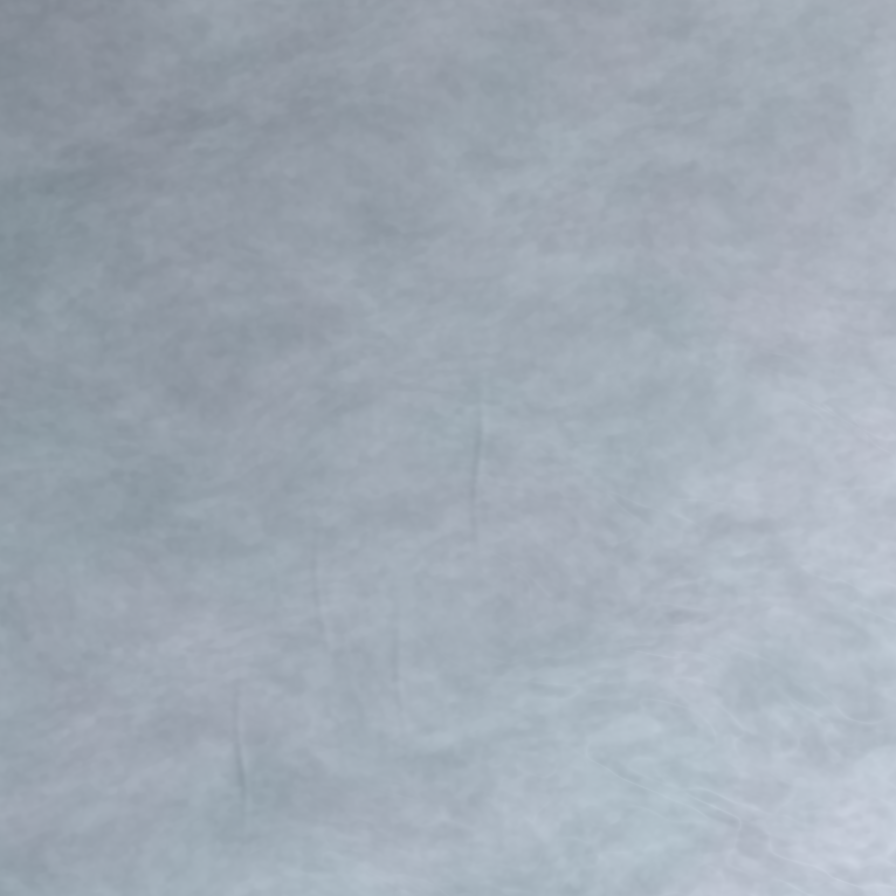
This texture is drawn by a three.js fragment shader. Its source:

```glsl
#define SHADOW_TONE vec3(0.520, 0.556, 0.594)
#define ACROSS_GAIN vec3(0.142, 0.135, 0.138)
#define DOWN_GAIN vec3(0.078, 0.090, 0.094)
#define MOTTLE_SCALE 5.0
#define MOTTLE_STRENGTH 0.036
#define GRAIN_SCALE 130.0
#define GRAIN_STRENGTH 0.016
#define TINT_STRENGTH 0.020
#define SHEEN_STRENGTH 0.085
#define CREASE_STRENGTH 0.050
#define CREASE_WIDTH 0.0055
#define CREASE_COUNT 4

varying vec2 vUv;

float hash(vec2 p) {
  vec3 q = fract(vec3(p.xyx) * 0.1031);
  q += dot(q, q.yzx + 33.33);
  return fract((q.x + q.y) * q.z);
}

// Cellular noise with soft borders, centred on zero
float softCells(vec2 p) {
  vec2 cell = floor(p);
  vec2 local = fract(p);
  float total = 0.0;
  float weights = 0.0;
  for (int y = -1; y <= 1; y++) {
    for (int x = -1; x <= 1; x++) {
      vec2 offset = vec2(float(x), float(y));
      vec2 id = cell + offset + 50.0;
      vec2 seed = vec2(hash(id + 7.3), hash(id + 91.7));
      vec2 d = offset + 0.15 + 0.7 * seed - local;
      float w = exp(-6.0 * dot(d, d));
      total += w * hash(id);
      weights += w;
    }
  }
  return total / weights - 0.5;
}

vec2 rotate(vec2 p, float angle) {
  float c = cos(angle);
  float s = sin(angle);
  return vec2(c * p.x + s * p.y, c * p.y - s * p.x);
}

// Layered sines that bend the mottling
vec2 sway(vec2 p) {
  return 0.014 * vec2(sin(p.y * 17.0 + 2.0 * sin(p.x * 9.0)),
                      sin(p.x * 13.0 + 2.0 * sin(p.y * 11.0)));
}

// Cloudy patches, wider than tall
float mottle(vec2 p) {
  float sum = 0.0;
  float gain = 1.0;
  vec2 q = rotate(p, 0.12) * vec2(1.0, 1.7) * MOTTLE_SCALE;
  for (int i = 0; i < 4; i++) {
    sum += gain * softCells(q);
    q = rotate(q, 0.15) * 2.3 + 13.7;
    gain *= 0.88;
  }
  return sum;
}

// Fine crinkled glints
float crinkle(vec2 p) {
  vec2 q = rotate(p, -0.3) * vec2(22.0, 48.0);
  float ridge = 1.0 - 3.0 * abs(softCells(q + 1.5 * softCells(q * 0.4)));
  return ridge - 0.5 + 0.8 * softCells(q * 2.1 + 31.0);
}

// Faint upright folds: a dark flank beside a light one
float creases(vec2 p) {
  float sum = 0.0;
  for (int i = 0; i < CREASE_COUNT; i++) {
    float k = float(i);
    vec2 d = p - vec2(0.27 + 0.088 * k, 0.15 + 0.1 * k + 0.1 * sin(2.2 * k));
    float bend = d.x + 0.09 * d.y * sin(k + 0.4) + 0.003 * sin(d.y * 40.0 + k);
    float s = bend / CREASE_WIDTH;
    float fade = exp(-d.y * d.y / 0.0055);
    float depth = 0.35 + 0.65 * abs(cos(k * 1.05));
    sum += depth * fade * (s - 0.25) * exp(-s * s);
  }
  return sum;
}

void main() {
  vec2 p = vUv;
  vec2 bent = p + sway(p);

  // Broad light falling from upper left to lower right
  vec3 color = SHADOW_TONE + ACROSS_GAIN * p.x + DOWN_GAIN * (1.0 - p.y);

  // Surface tone and grain
  float grain = softCells(p * GRAIN_SCALE) + 0.6 * softCells(p.yx * vec2(60.0, 95.0));
  color += MOTTLE_STRENGTH * mottle(bent) + GRAIN_STRENGTH * grain;

  // Slight drift between mauve and teal
  float tint = softCells(bent * 6.0 + 20.0) + 0.6 * softCells(bent * 15.0 + 40.0);
  color += TINT_STRENGTH * tint * vec3(0.8, -0.3, 0.1);

  // Sheen in the lower right, strongest near the corner
  float sheen = smoothstep(0.75, 0.05, length((p - vec2(0.92, 0.1)) * vec2(1.0, 0.9)));
  color += SHEEN_STRENGTH * sheen * (0.12 + 0.3 * crinkle(bent));

  color += CREASE_STRENGTH * creases(p);
  gl_FragColor = vec4(color, 1.0);
}
```
